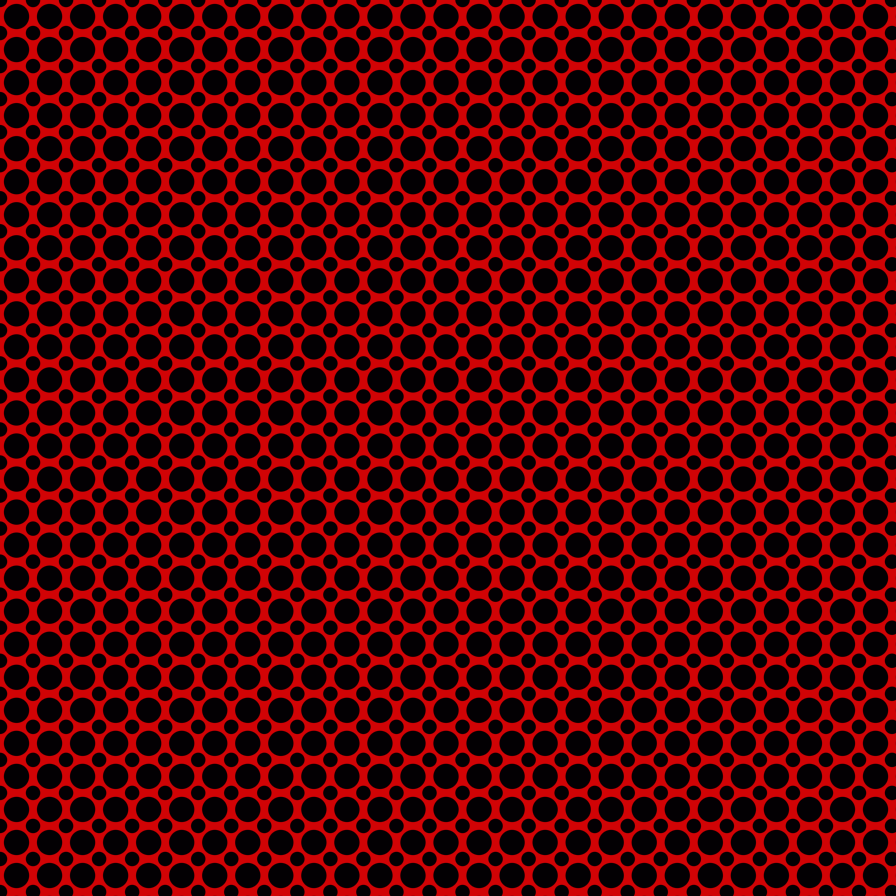
This pattern is drawn by a Shadertoy shader. Its source:

```glsl
const float REPEATS = 27.12;        // cells across the canvas
const float LARGE_RADIUS = 0.382;   // radii in cell units
const float SMALL_RADIUS = 0.218;
const float EDGE_SOFTNESS = 0.75;   // half width of the edge blend, in pixels
const vec3 RED = vec3(0.82, 0.01, 0.02);
const vec3 BLACK = vec3(0.01, 0.0, 0.01);

float circleDistance(vec2 p, float radius) {
    return length(p) - radius;
}

// Large hole at the cell centre, small holes shared by the cell corners
float holesDistance(vec2 gridPos) {
    vec2 fromCentre = fract(gridPos) - 0.5;
    vec2 fromCorner = 0.5 - abs(fromCentre);
    return min(circleDistance(fromCentre, LARGE_RADIUS),
               circleDistance(fromCorner, SMALL_RADIUS));
}

void mainImage(out vec4 fragColor, in vec2 fragCoord) {
    // Grid starts at the top left corner
    vec2 uv = fragCoord / iResolution.y;
    vec2 gridPos = vec2(uv.x, 1.0 - uv.y) * REPEATS;

    // Smooth the hole edges over about one pixel
    float blend = EDGE_SOFTNESS * REPEATS / iResolution.y;
    float sheet = smoothstep(-blend, blend, holesDistance(gridPos));

    fragColor = vec4(mix(BLACK, RED, sheet), 1.0);
}
```
